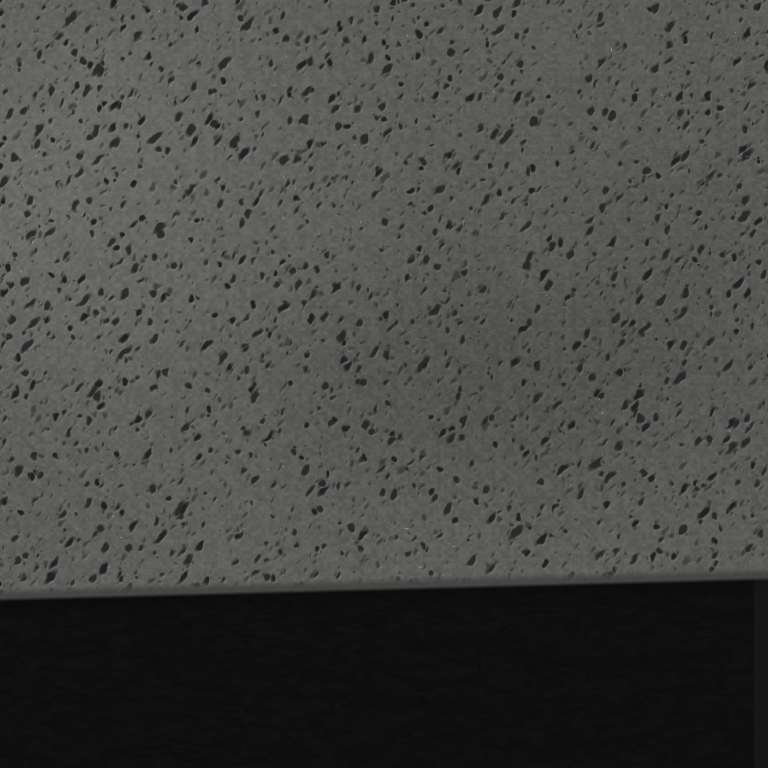
A three.js fragment shader for this texture:

```glsl
varying vec2 vUv;

const float EDGE_LEFT = 0.219;
const float EDGE_RIGHT = 0.246;
const float LIP_HEIGHT = 0.011;
const float STRIP_X = 0.982;
const float SOFT = 0.0016;
const float STONE = 0.365;
const float PIT_SHADE = 0.13;
const float LIP_SHADE = 0.24;
const float PANEL = 0.058;
const float STRIP = 0.092;
const float PIT_TILT = 0.38;
const float TILT_SPREAD = 0.9;
const vec2 RIM_OFFSET = vec2(-0.0016, 0.0024);

float hash(vec2 p) {
  return fract(sin(dot(p, vec2(127.1, 311.7))) * 43758.5453);
}

vec2 hash2(vec2 p) {
  return vec2(hash(p), hash(p + 37.3));
}

float noise(vec2 p) {
  vec2 i = floor(p);
  vec2 f = fract(p);
  f = f * f * (3.0 - 2.0 * f);
  return mix(mix(hash(i), hash(i + vec2(1.0, 0.0)), f.x),
             mix(hash(i + vec2(0.0, 1.0)), hash(i + 1.0), f.x), f.y);
}

float fbm(vec2 p) {
  float sum = 0.0;
  float weight = 0.5;
  for (int i = 0; i < 4; i++) {
    sum += weight * noise(p);
    p = p * 2.03 + 11.7;
    weight *= 0.5;
  }
  return sum;
}

// Scattered elongated holes, leaning up to the right
float pitLayer(vec2 p, float cells, float density, float maxRadius) {
  vec2 q = p * cells;
  vec2 home = floor(q);
  float cover = 0.0;
  for (int y = -1; y <= 1; y++) {
    for (int x = -1; x <= 1; x++) {
      vec2 cell = home + vec2(float(x), float(y));
      vec2 jitter = hash2(cell + cells);
      vec2 trait = hash2(cell + cells * 2.7 + 5.1);
      float present = step(hash(cell + 91.7 + cells), density);
      float angle = PIT_TILT + (trait.x - 0.5) * TILT_SPREAD;
      float c = cos(angle);
      float s = sin(angle);
      vec2 d = q - cell - jitter;
      d = vec2(c * d.x - s * d.y, s * d.x + c * d.y);
      float stretch = mix(1.1, 2.9, trait.x * trait.x);
      float radius = maxRadius * mix(0.4, 1.0, trait.y * trait.y);
      float dist = (length(d / vec2(1.0, stretch)) - radius) / cells;
      cover = max(cover, present * (1.0 - smoothstep(-SOFT, SOFT, dist)));
    }
  }
  return cover;
}

float pits(vec2 p) {
  p += 0.005 * (vec2(noise(p * 130.0), noise(p * 130.0 + 47.0)) - 0.5);
  float large = pitLayer(p, 29.0, 0.36, 0.23);
  float medium = 0.85 * pitLayer(p, 47.0, 0.46, 0.22);
  float fine = 0.5 * pitLayer(p, 84.0, 0.38, 0.24);
  return max(large, max(medium, fine));
}

// Soft round pool of light or shade
float pool(vec2 p, vec2 centre, vec2 size) {
  vec2 d = (p - centre) / size;
  return exp(-dot(d, d));
}

float stone(vec2 p, float height) {
  float shade = STONE;
  shade += 0.045 * pool(p, vec2(0.08, 0.76), vec2(0.28, 0.25));
  shade -= 0.035 * pool(p, vec2(0.62, 0.50), vec2(0.28, 0.16));
  shade -= 0.020 * pool(p, vec2(0.95, 0.70), vec2(0.30, 0.40));
  shade += 0.025 * (fbm(p * 7.0) - 0.47);
  shade += 0.055 * (noise(p * 210.0) - 0.5);
  shade += 0.035 * (noise(p * 430.0) - 0.5);

  // Holes with a faint lit rim on the lower right
  float hole = pits(p);
  float rim = max(pits(p + RIM_OFFSET) - hole, 0.0);
  shade += 0.05 * rim;
  shade = mix(shade, PIT_SHADE, hole * smoothstep(0.0, 0.02, height));

  // Mineral glints
  float glint = smoothstep(0.93, 1.0, noise(p * 260.0 + 19.0));
  return shade + 0.22 * glint * smoothstep(0.5, 0.75, noise(p * 38.0));
}

float panel(vec2 p) {
  vec2 warp = vec2(fbm(p * 26.0), fbm(p * 26.0 + 8.0));
  float grain = noise(vec2(p.x * 75.0, p.y * 190.0) + warp * 5.0);
  float shade = PANEL + 0.018 * (grain - 0.5) + 0.006 * (noise(p * 330.0) - 0.5);
  return mix(shade, STRIP, smoothstep(-SOFT, SOFT, p.x - STRIP_X));
}

void main() {
  float height = vUv.y - mix(EDGE_LEFT, EDGE_RIGHT, vUv.x);
  float top = stone(vUv, height);

  // Rounded lip and the shadow beneath it
  float lip = 1.0 - smoothstep(LIP_HEIGHT * 0.5, LIP_HEIGHT * 1.5, height);
  top = mix(top, LIP_SHADE, 0.75 * lip);
  float under = panel(vUv) * mix(0.8, 1.0, smoothstep(0.0, 0.03, -height));
  float shade = mix(under, top, smoothstep(-2.0 * SOFT, 2.0 * SOFT, height));
  gl_FragColor = vec4(vec3(shade) * vec3(1.0, 1.0, 0.985), 1.0);
}
```
